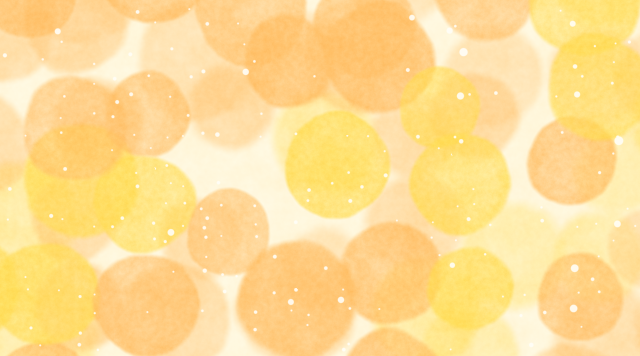
Write a Shadertoy shader that draws this background.

```glsl
// Overlapping yellow and peach watercolour discs on cream paper, with white paint specks.

vec2 hash2(vec2 p) {
    vec3 q = fract(p.xyx * vec3(0.1031, 0.1030, 0.0973));
    q += dot(q, q.yzx + 33.33);
    return fract((q.xx + q.yz) * q.zy);
}

float cornerSlope(vec2 cell, vec2 corner, vec2 f) {
    float angle = 6.2832 * hash2(cell + corner).x;
    return dot(vec2(cos(angle), sin(angle)), f - corner);
}

// Gradient noise, roughly -0.7 to 0.7
float gradientNoise(vec2 p) {
    vec2 i = floor(p), f = p - i;
    vec2 u = f * f * f * (f * (f * 6.0 - 15.0) + 10.0);
    vec2 e = vec2(1.0, 0.0);
    return mix(mix(cornerSlope(i, e.yy, f), cornerSlope(i, e.xy, f), u.x),
               mix(cornerSlope(i, e.yx, f), cornerSlope(i, e.xx, f), u.x), u.y);
}

float fbm(vec2 p) {
    float sum = 0.0, gain = 1.0;
    for (int k = 0; k < 4; k++) {
        sum += gain * gradientNoise(p);
        p = mat2(1.6, 1.2, -1.2, 1.6) * p + 17.3;
        gain *= 0.6;
    }
    return sum;
}

// One jittered grid of translucent discs; strength 0 is faint and soft, 1 is rich and crisp
vec3 paintDiscs(vec3 col, vec2 p, float cellSize, float strength, float wash) {
    vec2 base = floor(p / cellSize);
    float ripple = 0.003 * gradientNoise(p * 28.0);
    for (int y = -1; y <= 1; y++)
    for (int x = -1; x <= 1; x++) {
        vec2 id = base + vec2(x, y);
        vec2 seed = id + 40.0 + 61.0 * strength;
        vec2 jitter = hash2(seed), kind = hash2(seed + 131.0);
        vec2 centre = (id + 0.14 + 0.72 * jitter) * cellSize;

        float radius = mix(0.112, 0.172, kind.x);
        float wobble = 0.017 * gradientNoise(p * 7.0 + seed * 3.7) + ripple;
        float d = length(p - centre) - radius + wobble;
        float blur = mix(0.017, 0.008, strength) * (0.75 + 0.6 * jitter.x);
        float mask = 1.0 - smoothstep(-blur, blur, d);

        bool yellow = kind.y < mix(0.3, 0.45, strength);
        vec3 pigment = yellow ? vec3(1.0, 0.865, 0.33) : vec3(1.0, 0.75, 0.40);
        float opacity = mix(0.30 + 0.16 * jitter.y, 0.55 + 0.12 * jitter.y, strength);
        float rim = 0.09 * strength * smoothstep(-0.035, -0.005, d);
        col = mix(col, pigment, mask * opacity * (1.0 + rim + 0.24 * wash));
    }
    return col;
}

// White specks, one at most per cell, gathered where the drift is high
float specks(vec2 p, float cellSize, float minRadius, float maxRadius, float drift) {
    vec2 id = floor(p / cellSize);
    vec2 place = hash2(id + 211.0), pick = hash2(id + 347.0);
    float d = length(p - (id + 0.25 + 0.5 * place) * cellSize);
    float radius = mix(minRadius, maxRadius, pick.y * pick.y);
    float edge = 0.0008 + 0.5 / iResolution.y;
    float present = step(pick.x, 0.19 + 0.42 * drift);
    return present * (1.0 - smoothstep(radius - edge, radius + edge, d));
}

void mainImage(out vec4 fragColor, in vec2 fragCoord) {
    vec2 p = fragCoord / iResolution.y;
    float wash = fbm(p * 9.0 + 5.0);
    float grain = fbm(p * 58.0 + 90.0);

    // Cream paper, then faint discs under rich ones
    vec3 col = vec3(1.0, 0.968, 0.865) - vec3(0.0, 0.012, 0.035) * wash;
    col = paintDiscs(col, p + vec2(0.11, 0.07), 0.27, 0.0, wash);
    col = paintDiscs(col, p, 0.295, 1.0, wash + 0.35 * grain);

    // Pigment settles into the paper, most visibly where the paint is deep
    float depth = smoothstep(0.9, 0.45, col.b + 0.0) * 0.7 + 0.3;
    col -= vec3(0.004, 0.022, 0.040) * grain * depth;

    float drift = gradientNoise(p * 2.6 + 3.0) + 0.15 * (0.5 - p.y);
    float white = max(specks(p, 0.05, 0.0025, 0.0055, drift),
                      specks(p + 0.037, 0.115, 0.005, 0.0125, drift));
    col = mix(col, vec3(1.0, 0.995, 0.97), 0.9 * white);

    fragColor = vec4(clamp(col, 0.0, 1.0), 1.0);
}
```
